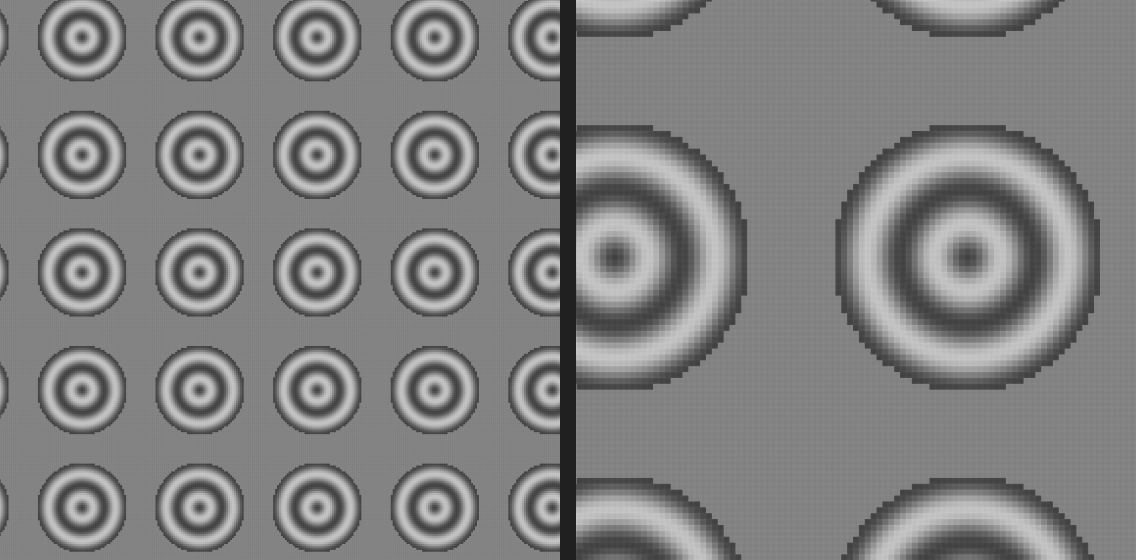
Left, the full canvas; right, a detail of the centre.
A Shadertoy shader for this pattern:

```glsl
// Grey field with a square lattice of discs, each shaded by two cosine ripples.
// The tone is quantised to a grid of small cells, 60 per repeat, blended over
// one pixel at cell borders, with faint pale seams woven between the cells.

const float TAU = 6.2831853;

// Tone of one whole cell, indexed from the centre of a disc
float cellTone(vec2 cell) {
    vec2 offset = mod(cell + 30.0, 60.0) - 30.0;
    float radius = length(offset);
    float ripple = 0.5 - 0.25 * cos(TAU * radius / 11.4);
    return radius < 22.95 ? ripple : 0.497;
}

// Blend the four nearest cells across a border one pixel wide
float cellGrid(vec2 p, float pixel) {
    vec2 base = floor(p);
    vec2 blend = clamp((p - base - 0.5) / pixel + 0.5, 0.0, 1.0);
    float lower = mix(cellTone(base), cellTone(base + vec2(1.0, 0.0)), blend.x);
    float upper = mix(cellTone(base + vec2(0.0, 1.0)), cellTone(base + 1.0), blend.x);
    return mix(lower, upper, blend.y);
}

// Soft light lines along the cell borders
float seams(vec2 p) {
    vec2 fromBorder = abs(fract(p) - 0.5);
    vec2 line = 1.0 - smoothstep(0.0, 0.5, fromBorder);
    return line.x + line.y;
}

void mainImage(out vec4 fragColor, in vec2 fragCoord) {
    // Cell coordinates: a repeat spans 0.21 of the canvas
    float cellsPerCanvas = 60.0 / 0.21;
    vec2 p = fragCoord / iResolution.y * cellsPerCanvas - vec2(41.85, 26.7);
    float pixel = min(cellsPerCanvas / iResolution.y, 1.0);

    float tone = cellGrid(p, pixel) + 0.016 * seams(p);
    fragColor = vec4(vec3(tone), 1.0);
}
```
